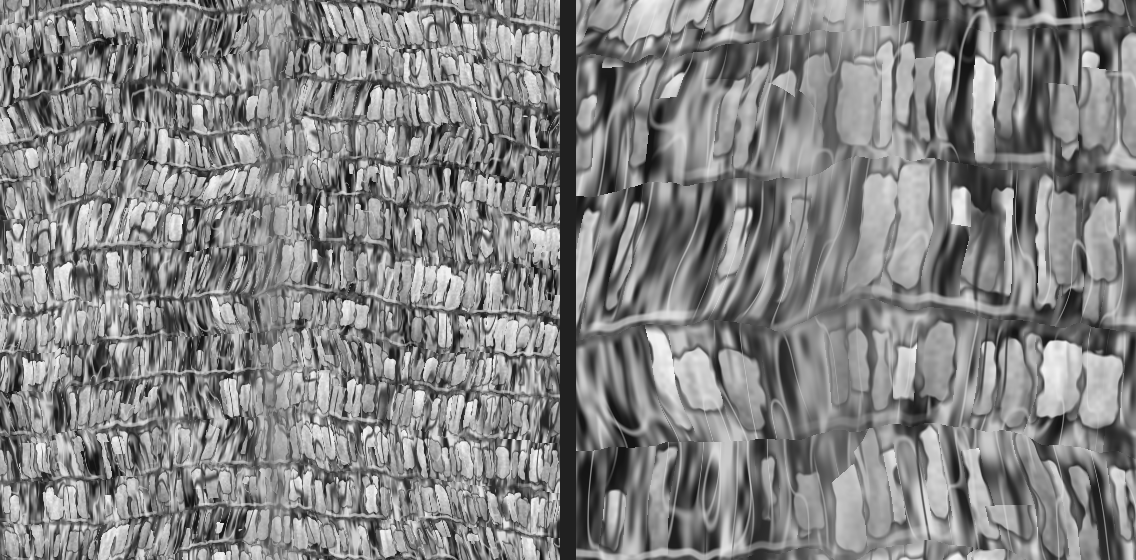
Left, the full canvas; right, a detail of the centre.
Write a WebGL 2 fragment shader that draws this texture.

```glsl
#version 300 es
precision highp float;
// Grey weathered fibre: uneven rows of pale upright cells between dark, torn seams.
uniform vec2 u_resolution;
out vec4 fragColor;

const float ROWS = 13.0;
const float INK = 0.13;
const float PALE = 0.9;

float hash(vec2 p) {
  return fract(sin(dot(p, vec2(127.1, 311.7))) * 43758.5453);
}

float noise(vec2 p) {
  vec2 i = floor(p), f = fract(p);
  f = f * f * (3.0 - 2.0 * f);
  return mix(mix(hash(i), hash(i + vec2(1, 0)), f.x),
             mix(hash(i + vec2(0, 1)), hash(i + vec2(1, 1)), f.x), f.y);
}

float roundedBox(vec2 p, vec2 halfSize, float radius) {
  vec2 q = abs(p) - halfSize + radius;
  return length(max(q, 0.0)) + min(max(q.x, q.y), 0.0) - radius;
}

// Thin line along the middle contour of stretched noise
float contour(vec2 p, float width) {
  return 1.0 - smoothstep(0.0, width, abs(noise(p) - 0.5));
}

// Upright fibres, coarse to fine
float fibres(vec2 p) {
  float n = 0.47 * noise(p * vec2(130.0, 24.0))
          + 0.35 * noise(p * vec2(270.0, 65.0) + 17.0)
          + 0.18 * noise(p * vec2(50.0, 30.0) + 41.0);
  return smoothstep(0.22, 0.79, n);
}

// Row coordinate: seams rise to the middle and wander
float rowCoord(vec2 p) {
  float bend = 0.09 * abs(p.x - 0.5) + 0.045 * noise(p * vec2(5.0, 2.5) + 3.0)
             + 0.012 * noise(p * vec2(24.0, 6.0)) + 0.006 * noise(p * vec2(90.0, 30.0));
  float y = p.y + bend;
  return y * ROWS + 0.8 * noise(vec2(y * 6.0, 8.5));
}

// Paints one set of cells over a tone
float paintCells(float tone, vec2 p, float row, float v, float columns,
                 float share, float seed, float soft) {
  float x = p.x * columns + 9.0 * hash(vec2(row, seed))
          + 0.7 * noise(vec2(p.x * columns * 0.4, row + seed));
  vec2 id = vec2(floor(x), row + seed);
  float rnd = hash(id), rnd2 = hash(id + 31.7);
  vec2 halfSize = vec2(mix(0.3, 0.48, rnd2) / columns, mix(0.24, 0.46, rnd) / ROWS);
  vec2 local = vec2((fract(x) - 0.5) / columns,
                    (v - 0.5 - 0.2 * (hash(id + 5.3) - 0.5)) / ROWS);
  local.x += 0.08 * (rnd - 0.5) * local.y;
  float ragged = 0.006 * (noise(p * vec2(110.0, 55.0) + seed) - 0.5)
               + 0.004 * (noise(p * vec2(260.0, 130.0)) - 0.5);
  float d = roundedBox(local, halfSize, halfSize.x * 0.75) + ragged;
  float present = step(hash(id + 73.1), share);
  float rim = (1.0 - smoothstep(0.0, 0.005, d)) * present;
  float fill = (1.0 - smoothstep(-soft, soft, d)) * present;
  float grain = noise(p * vec2(210.0, 45.0) + seed) - 0.5;
  float speck = noise(p * vec2(330.0, 300.0)) - 0.5;
  float shade = mix(0.6, 0.89, rnd2) + 0.22 * grain + 0.1 * speck
              + 0.09 * clamp(local.y / halfSize.y, -1.0, 1.0);
  return mix(mix(tone, INK, 0.6 * rim), shade, 0.93 * fill);
}

void main() {
  vec2 p = gl_FragCoord.xy / u_resolution.y;
  float soft = max(0.0012, 0.8 / u_resolution.y);
  float rowPos = rowCoord(p);
  float row = floor(rowPos), v = fract(rowPos);

  // Each row leans by its own drifting amount
  float lean = 0.7 * (noise(vec2(p.x * 5.0, row * 3.7)) - 0.5);
  vec2 q = p;
  q.x -= lean * (v - 0.5) / ROWS + 0.006 * (noise(p * vec2(18.0, 30.0)) - 0.5);

  // Fibrous ground with darker and lighter patches
  float patchTone = noise(p * vec2(5.0, 12.0) + 60.0);
  float tone = mix(0.1, 0.84, fibres(q)) + 0.2 * (patchTone - 0.5);
  tone = mix(tone, PALE, 0.55 * contour(q * vec2(75.0, 16.0) + 5.0, 0.06));

  // Narrow slats, then broad cells
  float right = smoothstep(0.42, 0.56, p.x);
  float share = mix(0.3, 0.5, right) + 0.45 * (patchTone - 0.5);
  tone = paintCells(tone, q, row, v, 78.0, share + 0.08, 11.0, soft);
  tone = paintCells(tone, q, row, v, 42.0, share - 0.02, 47.0, soft);

  // Cracks and loose pale threads over everything
  float torn = smoothstep(0.35, 0.65, noise(q * vec2(30.0, 22.0) + 9.0));
  tone = mix(tone, INK, 0.75 * torn * contour(q * vec2(62.0, 11.0) + 23.0, 0.07));
  tone = mix(tone, PALE, 0.5 * (1.0 - torn) * contour(q * vec2(95.0, 20.0) + 71.0, 0.05));

  // Broken dark seams with a bright torn edge
  float seam = abs(v - 0.5) * 2.0;
  float broken = smoothstep(0.25, 0.65, noise(vec2(p.x * 14.0, floor(rowPos + 0.5) * 5.3)));
  float ragged = 0.14 * (noise(p * vec2(120.0, 60.0)) - 0.5);
  float dark = smoothstep(0.82, 0.97, seam + ragged) * broken;
  tone = mix(tone, INK + 0.3 * fibres(q + 0.37), 0.75 * dark);
  float edge = 1.0 - smoothstep(0.015, 0.05, abs(v - 0.07 + 0.3 * ragged));
  tone = mix(tone, PALE, 0.65 * edge * broken * torn);

  // Hazy upright band near the middle
  float haze = exp(-pow((p.x - 0.49) / 0.035, 2.0));
  float smooth_tone = 0.4 + 0.4 * noise(q * vec2(50.0, 18.0) + 13.0);
  tone = mix(tone, smooth_tone, 0.5 * haze);

  fragColor = vec4(vec3(clamp(tone, 0.08, 0.94)), 1.0);
}
```
